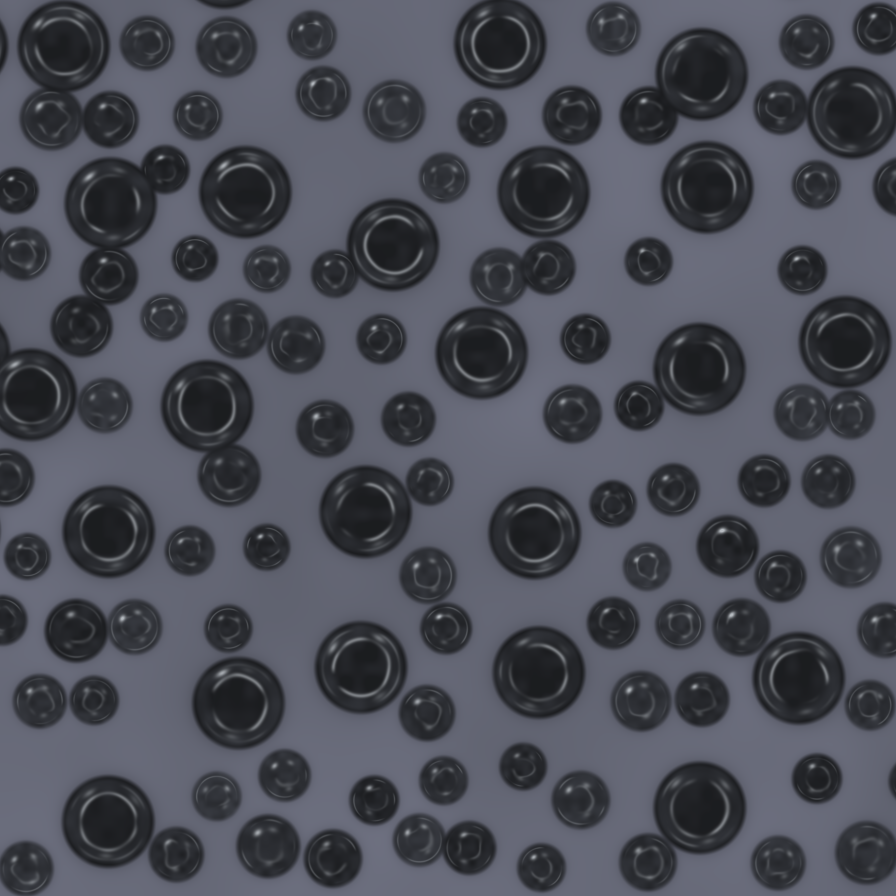
This pattern is drawn by a Shadertoy shader. Its source:

```glsl
// Dark glassy bubbles of mixed sizes scattered over a soft blue-grey ground.

float hash(vec2 p) {
    return fract(sin(dot(p, vec2(127.1, 311.7))) * 43758.5453);
}

vec2 hash2(vec2 p) {
    return vec2(hash(p), hash(p + 37.3));
}

float noise(vec2 p) {
    vec2 i = floor(p), f = fract(p);
    f = f * f * (3.0 - 2.0 * f);
    return mix(mix(hash(i), hash(i + vec2(1, 0)), f.x),
               mix(hash(i + vec2(0, 1)), hash(i + vec2(1, 1)), f.x), f.y);
}

// Elongated glint lying along the rim at the given angle.
float glint(vec2 q, float angle, float dist, vec2 falloff) {
    vec2 dir = vec2(cos(angle), sin(angle));
    vec2 t = vec2(dot(q, dir) - dist, dot(q, vec2(-dir.y, dir.x)));
    return exp(-dot(t * t, falloff));
}

// Paints one bubble over the colour below; big is 1 for large, 0 for small.
vec3 bubble(vec3 under, vec2 offset, float radius, float big, vec2 seed) {
    vec2 q = offset / radius;
    float l = length(q);
    vec2 rnd = hash2(seed + 5.7);
    under *= 1.0 - 0.16 * exp(-max(l - 1.0, 0.0) * 8.0);

    // Body: dark core, paler shell, black outline
    float grain = noise(q * 3.5 + seed * 9.1);
    float shell = smoothstep(0.5, 0.78, l) * (1.0 - smoothstep(0.86, 0.98, l));
    float tone = mix(0.15 + 0.6 * rnd.x, 0.08, big);
    tone += shell * mix(0.1, 0.4, big) + 0.5 * (grain - 0.5);
    vec3 body = mix(vec3(0.10, 0.105, 0.115), vec3(0.215, 0.225, 0.25), clamp(tone, 0.0, 1.0));

    // Broken inner ring
    float wobble = noise(q * 2.2 + seed * 3.3) - 0.5;
    float ringRadius = mix(0.46, 0.61, big) + wobble * mix(0.25, 0.06, big);
    float ring = exp(-pow((l - ringRadius) / mix(0.07, 0.045, big), 2.0));
    float light = ring * mix(0.24, 0.6, big) * smoothstep(0.15, 0.8, noise(q * 2.6 + seed * 7.7));

    // Faint arcs near the rim, then bright glints on the upper side
    float arc = exp(-pow((l - 0.84) / 0.035, 2.0));
    light += arc * 0.28 * smoothstep(0.4, 0.9, noise(q * 2.0 + seed * 4.9));
    vec2 size = mix(vec2(110, 55), vec2(260, 50), big);
    float reach = mix(0.55, 0.75, big);
    light += (0.35 + 0.6 * rnd.y) * glint(q, 1.9 + 0.7 * rnd.x, reach, size);
    light += 0.55 * rnd.x * glint(q, 0.6 + 0.8 * rnd.y, reach, size);
    light += 0.25 * glint(q, 4.2 + 1.2 * rnd.x, reach, size);
    body = mix(body, vec3(0.72, 0.74, 0.76), clamp(light, 0.0, 1.0));

    float soft = 0.0035 / radius;
    float cover = 1.0 - smoothstep(1.0 - soft, 1.0 + soft, l);
    return mix(under, body, cover * 0.97);
}

// Large bubbles: sparse jittered grid, six cells across
const float LARGE_CELLS = 6.0;
const float LARGE_RADIUS = 0.051;

vec2 largeCentre(vec2 id) {
    return (id + 0.5 + 0.6 * (hash2(id + 11.0) - 0.5)) / LARGE_CELLS;
}

bool hasLarge(vec2 id) {
    return hash(id + 71.9) < 0.58;
}

float nearestLarge(vec2 p) {
    vec2 cell = floor(p * LARGE_CELLS);
    float nearest = 1.0;
    for (int k = 0; k < 9; k++) {
        vec2 id = cell + vec2(k % 3 - 1, k / 3 - 1);
        if (hasLarge(id)) nearest = min(nearest, distance(p, largeCentre(id)));
    }
    return nearest;
}

// Small bubbles: staggered jittered grid, twelve cells across
vec3 drawSmall(vec3 col, vec2 p) {
    vec2 cell = floor(p * 12.0);
    for (int k = 0; k < 9; k++) {
        vec2 id = cell + vec2(k % 3 - 1, k / 3 - 1);
        vec2 jitter = 0.5 * (hash2(id + 3.0) - 0.5);
        vec2 centre = (id + 0.5 + jitter + vec2(0.5 * mod(id.y, 2.0), 0.0)) / 12.0;
        float radius = mix(0.025, 0.035, pow(hash(id + 19.4), 1.3));
        bool near = distance(p, centre) < 1.8 * radius;
        if (near && hash(id + 53.0) < 0.95 && nearestLarge(centre) > LARGE_RADIUS + 0.7 * radius)
            col = bubble(col, p - centre, radius, 0.0, id);
    }
    return col;
}

vec3 drawLarge(vec3 col, vec2 p) {
    vec2 cell = floor(p * LARGE_CELLS);
    for (int k = 0; k < 9; k++) {
        vec2 id = cell + vec2(k % 3 - 1, k / 3 - 1);
        if (hasLarge(id)) col = bubble(col, p - largeCentre(id), LARGE_RADIUS, 1.0, id + 90.0);
    }
    return col;
}

void mainImage(out vec4 fragColor, in vec2 fragCoord) {
    vec2 p = fragCoord / iResolution.y;

    // Cloudy ground
    float cloud = 0.65 * noise(p * 5.0 + 2.0) + 0.35 * noise(p * 13.0);
    vec3 col = mix(vec3(0.365, 0.375, 0.425), vec3(0.445, 0.455, 0.52), cloud);

    col = drawSmall(col, p);
    col = drawLarge(col, p);
    fragColor = vec4(col, 1.0);
}
```
